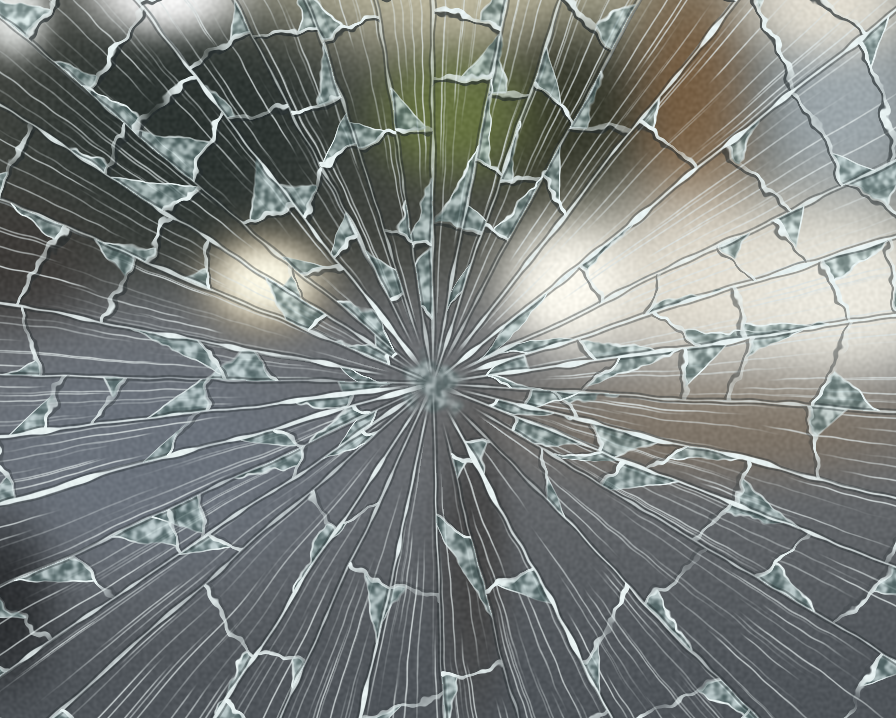
Reproduce this texture procedurally as a Shadertoy shader.

```glsl
// Shattered pane of glass in front of a blurred street with a pale car.
// Soft blobs form the street; polar sectors between rays carry long cracks,
// broken rings, teal wedge facets and hairline scratches.

const float TAU = 6.28319;
const int RAYS = 34;
const float RAY[RAYS] = float[RAYS](
    -3.02, -2.87, -2.7, -2.55, -2.42, -2.15, -2., -1.78, -1.54, -1.32, -1.08, -.8,
    -.54, -.38, -.24, -.06, .145, .31, .45, .68, .9, 1.08, 1.25, 1.38,
    1.57, 1.72, 1.89, 2.05, 2.23, 2.44, 2.57, 2.74, 2.96, 3.12);

float hash(vec2 p) {
    return fract(sin(dot(p, vec2(127.1, 311.7))) * 43758.55);
}

float corner(vec2 cell, vec2 offset) {
    float angle = TAU * hash(cell);
    return dot(vec2(cos(angle), sin(angle)), offset);
}

// Gradient noise, roughly -0.7 to 0.7
float noise(vec2 p) {
    vec2 i = floor(p), f = p - i, u = f * f * (3. - 2. * f), e = vec2(1, 0);
    return mix(mix(corner(i, f), corner(i + e, f - e), u.x),
               mix(corner(i + e.yx, f - e.yx), corner(i + 1., f - 1.), u.x), u.y);
}

float line(float d, float width, float px) {
    return 1. - smoothstep(width - .5 * px, width + px, abs(d));
}

// Soft ellipse; box holds centre and radii
void blob(inout vec3 c, vec2 p, vec4 box, vec3 tint) {
    float d = length((p - box.xy) / box.zw);
    c = mix(c, tint, .95 * exp(-d * d * d));
}

vec3 street(vec2 p) {
    vec3 c = mix(vec3(.31, .33, .35), vec3(.42, .43, .44), smoothstep(0., .45, p.y));
    c = mix(c, vec3(.27, .28, .26), smoothstep(.52, .68, p.y));
    // Trees, buildings and sky
    blob(c, p, vec4(.64, 1.03, .36, .13), vec3(.76, .74, .64));
    blob(c, p, vec4(.27, .82, .24, .18), vec3(.17, .2, .19));
    blob(c, p, vec4(.79, .81, .11, .16), vec3(.2, .21, .16));
    blob(c, p, vec4(.63, .84, .11, .09), vec3(.41, .46, .26));
    blob(c, p, vec4(.97, .85, .09, .2), vec3(.47, .37, .26));
    blob(c, p, vec4(1.18, .86, .14, .2), vec3(.63, .67, .69));
    blob(c, p, vec4(1.15, 1, .13, .08), vec3(.9, .88, .83));
    blob(c, p, vec4(.23, 1.01, .11, .06), vec3(1));
    blob(c, p, vec4(.02, .98, .05, .06), vec3(.92, .93, .92));
    // Road tones and shadows
    blob(c, p, vec4(.02, .63, .12, .1), vec3(.24, .23, .22));
    blob(c, p, vec4(.19, .36, .32, .18), vec3(.42, .45, .49));
    blob(c, p, vec4(1.02, .41, .3, .08), vec3(.49, .45, .4));
    blob(c, p, vec4(.66, .22, .05, .2), vec3(.27, .27, .27));
    blob(c, p, vec4(0, .16, .08, .12), vec3(.17, .18, .19));
    // Car body and both lamps
    blob(c, p, vec4(.99, .61, .26, .14), vec3(.91, .89, .84));
    blob(c, p, vec4(1.19, .59, .16, .12), vec3(.93, .92, .88));
    blob(c, p, vec4(.79, .6, .09, .09), vec3(1, .99, .95));
    blob(c, p, vec4(.37, .605, .09, .075), vec3(.64, .59, .49));
    blob(c, p, vec4(.37, .608, .07, .05), vec3(1, .99, .92));
    return c;
}

// Crack hugging a ray: x is its bright edge, y its shadow
vec2 longCrack(float side, float r, float id, float px) {
    float wave = noise(vec2(r * 23., id * 7.3));
    float weight = .4 + .6 * hash(vec2(id, 3));
    float width = weight * (.0011 + .007 * max(wave, 0.));
    float begin = smoothstep(0., .04, r - .06 * hash(vec2(id, 9)));
    return begin * vec2(line(side, width, px) * weight * (1. + .6 * wave),
                        .4 * line(side - width - .002, .001, px));
}

float hairlines(float angle, float r, float count, float px) {
    float u = (angle / TAU + .5) * count;
    vec2 id = vec2(floor(u), count);
    float d = (fract(u) - .2 - .6 * hash(id)) * TAU / count * r;
    float start = .06 + .55 * hash(id + 17.), span = .12 + .35 * hash(id + 31.);
    float along = (r - start) / span;
    float fade = smoothstep(0., .2, along) * (1. - smoothstep(.5, 1., along));
    return line(d, .0007, px) * fade * (.2 + .8 * hash(id + 53.));
}

void mainImage(out vec4 fragColor, in vec2 fragCoord) {
    float px = 1. / iResolution.y;
    vec2 p = fragCoord * px, v = p - vec2(.603, .466);
    vec2 warp = .006 * vec2(noise(p * 7.), noise(p * 7. + 40.)) + .002 * noise(p * 32.);
    v += warp * smoothstep(.02, .25, length(v));
    float r = length(v), angle = atan(v.y, v.x);

    // Sector between two neighbouring rays
    float low = RAY[RAYS - 1] - TAU, high = RAY[0] + TAU, id = 0.;
    for (int i = 0; i < RAYS; i++) {
        if (RAY[i] <= angle) { low = RAY[i]; id = float(i + 1); }
        else high = min(high, RAY[i]);
    }
    id = mod(id, float(RAYS));
    float next = mod(id + 1., float(RAYS)), t = (angle - low) / (high - low);
    float lowSide = r * sin(angle - low), highSide = r * sin(high - angle);
    vec2 crack = max(longCrack(lowSide, r, id, px), longCrack(highSide, r, next, px));

    // Broken rings with wedge facets leaning on a ray
    float facet = 0., rough = noise(p * 38.) + .4 * noise(p * 90.);
    for (float k = 0.; k < 8.; k++) {
        vec2 key = vec2(id + 61., k);
        float tilt = mix(hash(vec2(id, k)), hash(vec2(next, k)), t);
        float ring = .11 * k + .05 + .07 * tilt + .05 * hash(key);
        float d = r - ring + .012 * rough, present = step(.36, hash(key + 11.));
        float glint = .7 + 1.2 * noise(p * 21. + k);
        crack = max(crack, present * vec2(glint * line(d, .0026, px), (.1 + .6 * p.y) * line(d + .005, .002, px)));
        float side = hash(key + 23.) < .5 ? lowSide : highSide;
        vec2 size = vec2(.03, .012) + vec2(.09, .045) * vec2(hash(key + 37.), hash(key + 41.));
        float wedge = (1. - d / size.x - side / size.y) * size.y + .012 * rough;
        facet = max(facet, present * smoothstep(-px, px, wedge) * smoothstep(-px, px, d));
        crack.x = max(crack.x, glint * present * line(wedge, .001, px) * step(0., d));
    }
    // Crushed glass at the impact
    facet = max(facet, .75 - .75 * smoothstep(.02, .05, r + .04 * noise(p * 45.)));

    // Glass layered over the street
    float scratch = max(hairlines(angle, r, 90., px), hairlines(angle, r, 150., px));
    scratch = max(scratch, hairlines(angle, r, 230., px));
    float sparkle = noise(p * 55.) + .8 * noise(p * 120. + 9.);
    vec3 teal = mix(vec3(.32, .41, .41), vec3(.86, .93, .93), smoothstep(-.5, .6, sparkle));
    vec3 color = mix(street(p), vec3(.86, .89, .89), .85 * scratch);
    color = mix(color, teal, .75 * facet);
    color = mix(color, vec3(.14, .17, .18), crack.y);
    color = mix(color, vec3(.91, .95, .95), clamp(crack.x, 0., 1.));
    fragColor = vec4(color + .05 * noise(p * 170.), 1);
}
```
